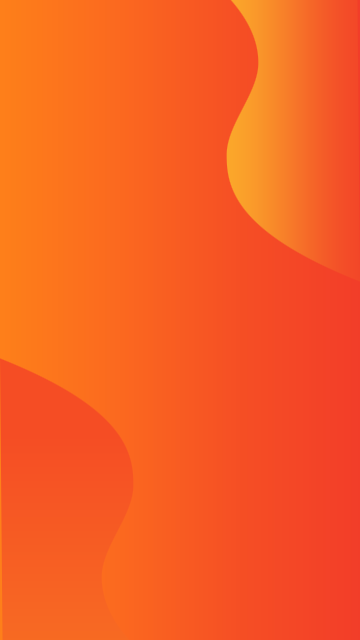
Write a Shadertoy shader that draws this background.

```glsl
const vec3 AMBER = vec3(0.985, 0.665, 0.165);
const vec3 TANGERINE = vec3(0.995, 0.500, 0.100);
const vec3 ORANGE = vec3(0.985, 0.410, 0.122);
const vec3 VERMILION = vec3(0.962, 0.308, 0.142);
const vec3 SCARLET = vec3(0.950, 0.240, 0.160);

// Blend of four evenly spaced colours
vec3 ramp(vec3 a, vec3 b, vec3 c, vec3 d, float t) {
    float s = clamp(t, 0.0, 1.0) * 3.0;
    vec3 color = mix(a, b, min(s, 1.0));
    color = mix(color, c, clamp(s - 1.0, 0.0, 1.0));
    return mix(color, d, clamp(s - 2.0, 0.0, 1.0));
}

// Horizontal position of the wavy edge at a depth below the top
float waveEdge(float depth) {
    const float crestDepth = 0.098, troughDepth = 0.242, endDepth = 0.440;
    const float crest = 0.7176, trough = 0.6296;
    float rise = max(crestDepth - depth, 0.0) / crestDepth;
    float fall = smoothstep(crestDepth, troughDepth, depth);
    float sweep = max(depth - troughDepth, 0.0) / (endDepth - troughDepth);
    return mix(crest, trough, fall) - 0.0764 * rise * rise
         + (1.0 - trough) * pow(sweep, 2.39);
}

// Antialiased coverage of a signed field, positive inside
float coverage(float field) {
    return clamp(0.5 + field / max(fwidth(field), 1e-5), 0.0, 1.0);
}

// Wavy corner shape with a slightly slanted outer side
float cornerWave(vec2 uv) {
    float depth = 1.0 - uv.y;
    float outerSide = 1.0 - 0.007 * (1.0 - depth / 0.44);
    return coverage(uv.x - waveEdge(depth)) * coverage(outerSide - uv.x);
}

void mainImage(out vec4 fragColor, in vec2 fragCoord) {
    vec2 uv = fragCoord / iResolution.xy;

    // Backdrop
    vec3 color = ramp(TANGERINE, ORANGE, VERMILION, SCARLET, uv.x);

    // Upper right wave, fading sideways
    vec3 glow = mix(AMBER, vec3(0.950, 0.270, 0.155), smoothstep(-0.1, 1.1, (uv.x - 0.63) / 0.37));
    color = mix(color, glow, cornerWave(uv));

    // Lower left wave, the same shape turned half a circle
    vec3 ember = mix(vec3(0.970, 0.415, 0.135), vec3(0.962, 0.302, 0.142),
                     clamp(uv.y / 0.32, 0.0, 1.0));
    color = mix(color, ember, cornerWave(1.0 - uv));

    fragColor = vec4(color, 1.0);
}
```
